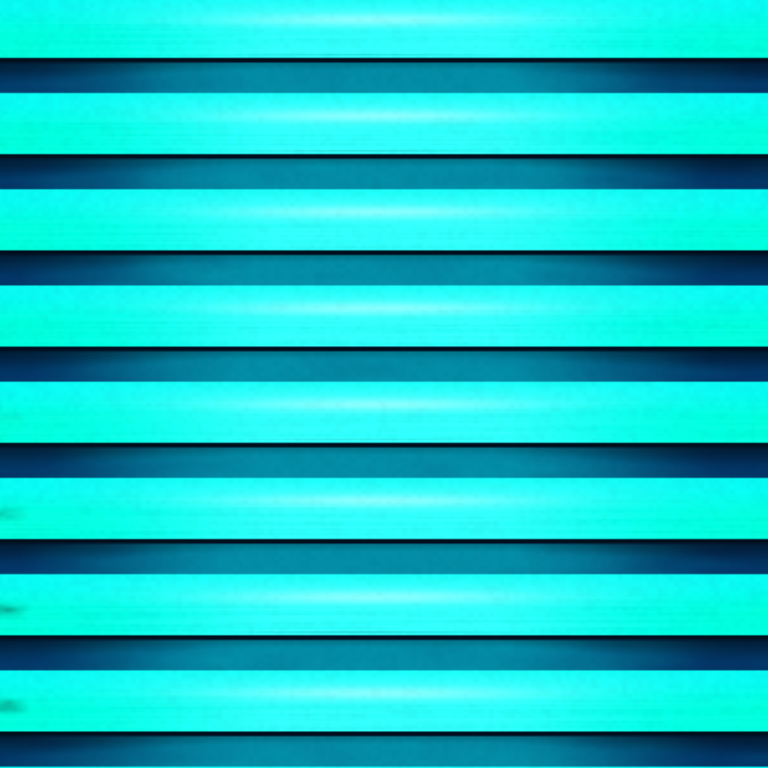
This pattern is drawn by a Shadertoy shader. Its source:

```glsl
const float PERIOD      = 0.1253;  // slat spacing, in canvas heights
const float FIRST_SLAT  = 0.1609;  // centre of the second slat, from the top
const float HALF_SLAT   = 0.0398;
const float LINE_WIDTH  = 0.0060;  // dark line under each slat
const float EDGE_BLUR   = 0.0016;
const float SHINE_Y     = -0.0100; // highlight offset from the slat centre
const float GRAIN       = 0.035;
const float STREAKS     = 0.05;

const vec3 SLAT_MID  = vec3(0.19, 1.00, 0.99);
const vec3 SLAT_TOP  = vec3(0.03, 0.98, 0.95);
const vec3 SLAT_SIDE = vec3(0.00, 1.00, 0.87);
const vec3 SHINE     = vec3(0.52, 1.00, 1.00);
const vec3 SMUDGE    = vec3(0.02, 0.68, 0.58);
const vec3 GAP_MID   = vec3(0.01, 0.55, 0.65);
const vec3 GAP_SIDE  = vec3(0.01, 0.21, 0.40);
const vec3 LINE      = vec3(0.00, 0.05, 0.11);

float hash(vec2 p) {
    return fract(sin(dot(p, vec2(127.1, 311.7))) * 43758.5453);
}

float noise(vec2 p) {
    vec2 i = floor(p), f = fract(p);
    f = f * f * (3.0 - 2.0 * f);
    return mix(mix(hash(i), hash(i + vec2(1, 0)), f.x),
               mix(hash(i + vec2(0, 1)), hash(i + vec2(1, 1)), f.x), f.y);
}

float bell(float x, float width) {
    return exp(-x * x / (width * width));
}

// Glossy slat; y runs downwards from its centre
vec3 slatColor(float x, float y, float row) {
    float side = smoothstep(0.12, 0.50, abs(x - 0.5));
    float lower = smoothstep(-0.030, 0.012, y);
    vec3 col = mix(SLAT_MID, SLAT_TOP, side);
    col = mix(col, SLAT_SIDE, side * lower);
    col = mix(col, SLAT_TOP, 0.5 * smoothstep(-0.022, -HALF_SLAT, y));

    // Long highlight, tapering towards both ends
    float taper = bell(x - 0.49, 0.20);
    col = mix(col, SHINE, taper * bell(y - SHINE_Y, 0.009));

    // Faint streaks drawn along the slat
    float streak = noise(vec2(x * 5.0, y * 330.0) + row * 17.0) - 0.5;
    col += STREAKS * streak * lower * vec3(1.0, 0.5, 0.6);
    float crease = bell(y - 0.0355, 0.0013) * bell(x - 0.47, 0.14);
    col *= 1.0 - 0.14 * crease * hash(vec2(row, 5.0));

    // Wear at the left end, stronger on the lower slats
    float worn = smoothstep(2.0, 6.0, row) * smoothstep(0.045, 0.010, x);
    worn *= bell(y - 0.007, 0.008) * (0.5 + 0.7 * noise(vec2(x * 90.0, y * 160.0 + row)));
    return mix(col, SMUDGE, clamp(worn, 0.0, 1.0));
}

// Recess between slats; depth runs downwards from the slat above
vec3 gapColor(float x, float depth, float row) {
    float side = smoothstep(0.14, 0.50, abs(x - 0.48));
    float patches = noise(vec2(x * 14.0, depth * 60.0 + row * 9.0)) - 0.5;
    vec3 col = mix(GAP_MID, GAP_SIDE, clamp(side + 0.16 * patches, 0.0, 1.0));

    // Shadow cast from above reaches deeper near the sides
    float reach = mix(0.012, 0.032, side);
    col *= 1.0 - mix(0.16, 0.45, side) * (1.0 - smoothstep(0.0, reach, depth - LINE_WIDTH));
    float blur = mix(0.0018, 0.0040, side);
    return mix(LINE, col, smoothstep(-blur, blur, depth - LINE_WIDTH));
}

void mainImage(out vec4 fragColor, in vec2 fragCoord) {
    vec2 uv = fragCoord / iResolution.xy;
    float t = (1.0 - uv.y - FIRST_SLAT) / PERIOD + 0.5;
    float row = floor(t);
    float y = (fract(t) - 0.5) * PERIOD;
    float depth = mod(y - HALF_SLAT, PERIOD);
    float gapRow = row + step(0.0, y);

    float edge = max(EDGE_BLUR, 0.75 / iResolution.y);
    float slat = 1.0 - smoothstep(-edge, edge, abs(y) - HALF_SLAT);

    // Just above the line the wrapped depth would jump, so pin it there
    if (abs(y) < HALF_SLAT) depth = y > 0.0 ? 0.0 : PERIOD - 2.0 * HALF_SLAT;
    vec3 col = mix(gapColor(uv.x, depth, gapRow), slatColor(uv.x, y, row), slat);

    // Soft mottling over everything
    float grain = noise(uv * 150.0) + 0.5 * noise(uv * 70.0) - 0.75;
    col *= 1.0 + GRAIN * grain;
    fragColor = vec4(clamp(col, 0.0, 1.0), 1.0);
}
```
